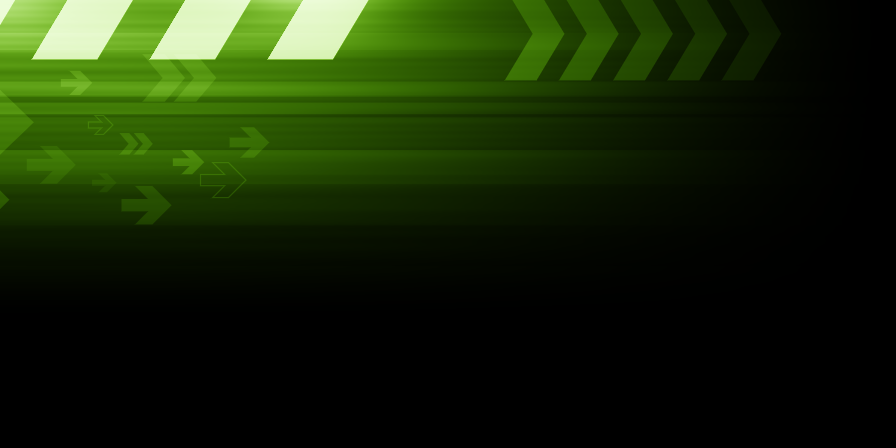
Write a Shadertoy shader that draws this background.

```glsl
// Dark green backdrop: streaked light from the upper left with slashes, chevrons and small arrows.

// Lengths are in canvas heights; depth is measured down from the top edge.
const float LIGHT_LEVEL = 0.66;
const vec2 LIGHT_REACH = vec2(2.0, 0.72);
const vec2 GLOW_CENTRE = vec2(0.70, 0.0);
const vec2 GLOW_SIZE = vec2(0.20, 0.08);
const float STREAK_GAIN = 0.16;

const float SLASH_PERIOD = 0.263;
const float SLASH_WIDTH = 0.147;
const float SLASH_DEPTH = 0.133;
const float SLANT = 0.6;

const int CHEVRON_COUNT = 5;
const vec2 CHEVRON_TIP = vec2(1.26, 0.0755);
const float CHEVRON_PERIOD = 0.121;

// Horizontal bands: top, bottom, gain
const vec3 BANDS[9] = vec3[9](
    vec3(0.073, 0.112, 0.12), vec3(0.117, 0.182, -0.05),
    vec3(0.182, 0.213, 0.14), vec3(0.216, 0.229, -0.20),
    vec3(0.255, 0.262, -0.25), vec3(0.262, 0.335, -0.08),
    vec3(0.335, 0.390, 0.25), vec3(0.390, 0.411, 0.18),
    vec3(0.503, 0.594, -0.15));

// Solid arrows: tip x, tip depth, half height, opacity
const vec4 ARROWS[6] = vec4[6](
    vec4(0.206, 0.185, 0.027, 0.22), vec4(0.456, 0.362, 0.027, 0.22),
    vec4(0.601, 0.318, 0.034, 0.15), vec4(0.169, 0.368, 0.042, 0.10),
    vec4(0.260, 0.408, 0.021, 0.07), vec4(0.383, 0.458, 0.043, 0.13));

float hash(vec2 p) {
    return fract(sin(dot(p, vec2(127.1, 311.7))) * 4375.85);
}

float cornerSlope(vec2 cell, vec2 offset) {
    float angle = 6.2832 * hash(cell);
    return dot(vec2(cos(angle), sin(angle)), offset);
}

float gradientNoise(vec2 p) {
    vec2 i = floor(p), f = p - i;
    vec2 u = f * f * f * (f * (f * 6.0 - 15.0) + 10.0);
    vec2 e = vec2(1.0, 0.0);
    return mix(mix(cornerSlope(i, f), cornerSlope(i + e, f - e), u.x),
               mix(cornerSlope(i + e.yx, f - e.yx), cornerSlope(i + 1.0, f - 1.0), u.x), u.y);
}

// Coverage of a shape from its signed distance
float fill(float dist) {
    return clamp(0.5 - dist * iResolution.y, 0.0, 1.0);
}

// Right-pointing chevron with its tip at the origin
float chevron(vec2 q, float slope, float thickness, float halfHeight) {
    float along = q.x + slope * abs(q.y);
    float sides = max(along, -thickness - along) / sqrt(1.0 + slope * slope);
    return max(sides, abs(q.y) - halfHeight);
}

float arrow(vec2 q, float size) {
    q /= size;
    float shaft = max(abs(q.x + 1.6) - 1.0, abs(q.y) - 0.32);
    return size * min(chevron(q, 1.0, 0.9, 1.0), shaft);
}

float backgroundLight(vec2 p) {
    float light = LIGHT_LEVEL * (1.0 - smoothstep(0.2, LIGHT_REACH.x, p.x))
                              * (1.0 - smoothstep(0.0, LIGHT_REACH.y, p.y));
    float gain = 1.0 + STREAK_GAIN * gradientNoise(p * vec2(0.7, 65.0));
    for (int i = 0; i < BANDS.length(); i++) {
        vec3 band = BANDS[i];
        gain += band.z * fill(max(band.x - p.y, p.y - band.y));
    }
    vec2 g = (p - GLOW_CENTRE) / GLOW_SIZE;
    vec2 corner = p / vec2(0.2, 0.09);
    return light * gain + 0.28 * exp(-dot(g, g)) + 0.22 * exp(-dot(corner, corner));
}

// Green that whitens as it brightens
vec3 lightColour(float light) {
    float l = clamp(light, 0.0, 1.0);
    return vec3(l * (0.47 + 0.49 * l * l * l), l, 0.91 * pow(l, 5.0));
}

void mainImage(out vec4 fragColor, in vec2 fragCoord) {
    vec2 p = vec2(fragCoord.x, iResolution.y - fragCoord.y) / iResolution.y;
    float light = backgroundLight(p);

    // White slashes along the top
    float across = p.x + SLANT * p.y - 0.150;
    float inSlash = abs(mod(across, SLASH_PERIOD) - 0.5 * SLASH_WIDTH) - 0.5 * SLASH_WIDTH;
    float slash = max(inSlash / sqrt(1.0 + SLANT * SLANT), p.y - SLASH_DEPTH);
    slash = max(slash, across - 2.8 * SLASH_PERIOD);
    light = mix(light, 1.0, 0.9 * fill(slash));

    // Fading row of large chevrons
    for (int i = 0; i < CHEVRON_COUNT; i++) {
        vec2 q = p - CHEVRON_TIP - vec2(float(i) * CHEVRON_PERIOD, 0.0);
        float opacity = mix(0.27, 0.08, float(i) / float(CHEVRON_COUNT - 1));
        opacity *= mix(0.7, 1.0, smoothstep(-0.05, 0.05, q.y));
        light = mix(light, 1.0, opacity * fill(chevron(q, SLANT, 0.071, 0.104)));
    }

    // Two double chevrons
    for (int i = 0; i < 2; i++) {
        float k = float(i);
        float large = chevron(p - vec2(0.413 + 0.070 * k, 0.174), 0.85, 0.050, 0.053);
        float small = chevron(p - vec2(0.309 + 0.032 * k, 0.321), 0.85, 0.022, 0.024);
        light = mix(light, 1.0, 0.17 * fill(min(large, small)));
    }

    // Solid and outlined arrows
    for (int i = 0; i < ARROWS.length(); i++) {
        vec4 a = ARROWS[i];
        light = mix(light, 1.0, a.w * fill(arrow(p - a.xy, a.z)));
    }
    float outline = min(abs(arrow(p - vec2(0.252, 0.279), 0.021)),
                        abs(arrow(p - vec2(0.549, 0.402), 0.039))) - 0.0013;
    light = mix(light, 1.0, 0.17 * fill(outline));

    // Arrowheads entering from the left edge
    float heads = min(chevron(p - vec2(0.0755, 0.273), 1.04, 0.2, 0.1),
                      chevron(p - vec2(0.021, 0.446), 1.0, 0.025, 0.03));
    light = mix(light, 1.0, 0.18 * fill(heads));

    fragColor = vec4(lightColour(light), 1.0);
}
```
